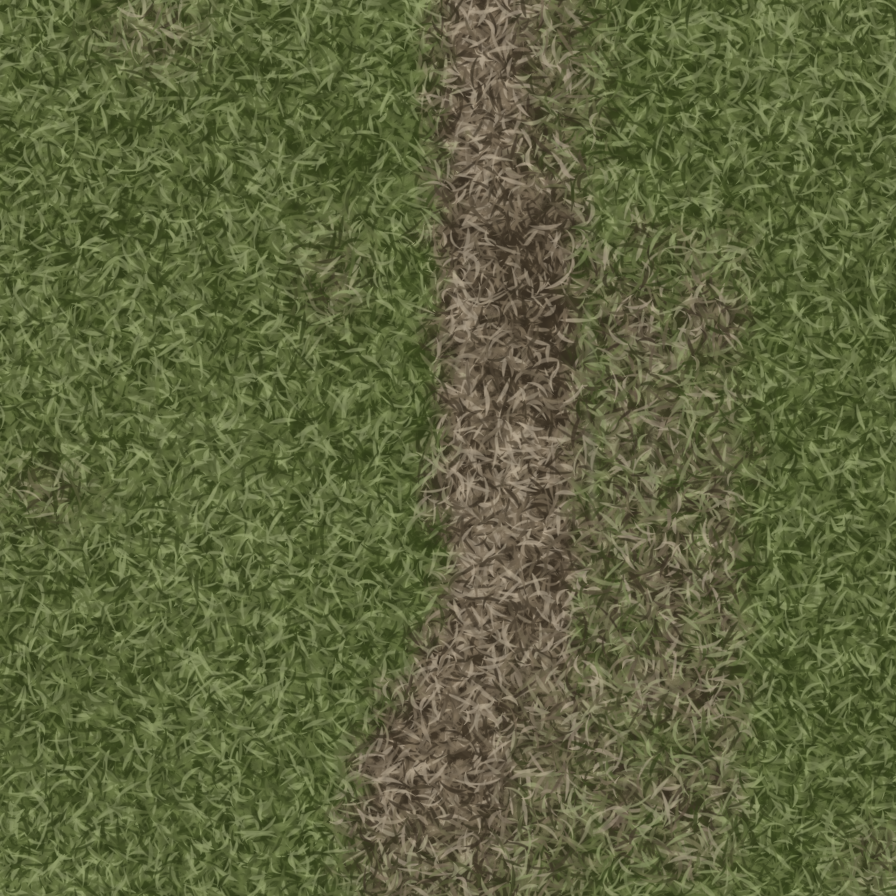
This texture is drawn by a Shadertoy shader. Its source:

```glsl
// Draws a mown lawn crossed by a worn vertical strip of bare soil and dry straw.

const int BLADE_LAYERS = 10;
const float CELLS = 44.0;

float hash(vec2 p) {
    vec3 q = fract(vec3(p.xyx) * 0.1031);
    q += dot(q, q.yzx + 33.33);
    return fract((q.x + q.y) * q.z);
}

float noise(vec2 p) {
    vec2 i = floor(p), f = fract(p);
    f = f * f * (3.0 - 2.0 * f);
    return mix(mix(hash(i), hash(i + vec2(1, 0)), f.x),
               mix(hash(i + vec2(0, 1)), hash(i + vec2(1, 1)), f.x), f.y);
}

float fbm(vec2 p) {
    float sum = 0.0, weight = 0.5;
    for (int i = 0; i < 4; i++) {
        sum += weight * noise(p);
        p = mat2(1.6, 1.2, -1.2, 1.6) * p + 17.3;
        weight *= 0.5;
    }
    return sum / 0.9375;
}

// Soft elliptical patch
float patchAt(vec2 p, vec2 center, vec2 radius) {
    vec2 d = (p - center) / radius;
    return exp(-dot(d, d));
}

// Soft-edged interval
float band(float v, float low, float high, float soft) {
    return smoothstep(low - soft, low + soft, v) * (1.0 - smoothstep(high - soft, high + soft, v));
}

// Wear: 0 is grass, 1 is bare soil
float wearAt(vec2 p) {
    float ragged = fbm(p * 34.0) - 0.5;
    float x = p.x + 0.05 * ragged;
    float left = 0.487 - 0.095 * (1.0 - smoothstep(0.10, 0.36, p.y));
    float strip = band(x, left, 0.652, 0.03);
    strip *= 1.0 - 0.4 * smoothstep(0.56, 0.62, x) * smoothstep(0.74, 0.85, p.y);
    strip *= 1.0 - 0.35 * smoothstep(0.54, 0.60, x) * (1.0 - smoothstep(0.10, 0.32, p.y));
    strip *= 1.0 - 0.3 * (1.0 - smoothstep(0.0, 0.12, p.y));
    float thin = band(x, 0.63, 0.83, 0.035) * band(p.y + 0.1 * ragged, 0.03, 0.72, 0.07);
    thin *= clamp(0.52 + 1.1 * (fbm(p * vec2(32.0, 17.0) + 5.0) - 0.5), 0.0, 1.0);
    float bare = 0.4 * patchAt(p, vec2(0.17, 0.97), vec2(0.06, 0.05))
               + 0.35 * patchAt(p, vec2(0.05, 0.45), vec2(0.05, 0.04))
               + 0.4 * patchAt(p, vec2(0.98, 0.04), vec2(0.04, 0.04))
               + 0.35 * patchAt(p, vec2(0.37, 0.69), vec2(0.04, 0.06))
               + 0.3 * patchAt(p, vec2(0.66, 0.90), vec2(0.03, 0.12));
    return clamp(max(max(strip, thin), bare), 0.0, 1.0);
}

// Broad light and dark regions, signed
float lightAt(vec2 p) {
    float light = 0.26 * (fbm(p * 9.0 + 3.0) - 0.5);
    light += 0.22 * patchAt(p, vec2(0.545, 0.41), vec2(0.045, 0.10));
    light += 0.24 * patchAt(p, vec2(0.54, 0.86), vec2(0.035, 0.14));
    light += 0.20 * patchAt(p, vec2(0.52, 0.65), vec2(0.014, 0.07));
    light += 0.12 * patchAt(p, vec2(0.25, 0.45), vec2(0.11, 0.16));
    light -= 0.20 * patchAt(p, vec2(0.60, 0.65), vec2(0.055, 0.10));
    light -= 0.20 * patchAt(p, vec2(0.575, 0.735), vec2(0.025, 0.025));
    light -= 0.22 * patchAt(p, vec2(0.605, 0.365), vec2(0.02, 0.022));
    light -= 0.22 * patchAt(p, vec2(0.41, 0.82), vec2(0.06, 0.025));
    light -= 0.10 * patchAt(p, vec2(0.48, 0.43), vec2(0.02, 0.12));
    return light;
}

vec3 ramp(float t, vec3 dark, vec3 mid, vec3 pale) {
    return mix(mix(dark, mid, smoothstep(0.0, 0.5, t)), pale, smoothstep(0.5, 1.0, t));
}

vec3 turfColor(float shade, float wear) {
    vec3 grass = ramp(shade, vec3(0.20, 0.245, 0.105), vec3(0.36, 0.405, 0.23), vec3(0.53, 0.57, 0.39));
    vec3 soil = ramp(shade, vec3(0.225, 0.19, 0.14), vec3(0.435, 0.385, 0.31), vec3(0.65, 0.60, 0.52));
    return mix(grass, soil, wear);
}

// Coverage of a tapered, bent blade centred at the origin
float bladeMask(vec2 p, float angle, float halfLength, float bend, float width, float soft) {
    float c = cos(angle), s = sin(angle);
    vec2 q = vec2(c * p.x + s * p.y, c * p.y - s * p.x);
    float along = q.x / halfLength;
    float taper = max(0.0, 1.0 - along * along);
    float across = abs(q.y - bend * (along * along - 0.4));
    return (1.0 - smoothstep(-soft, soft, across - width * taper)) * smoothstep(0.0, 0.35, taper);
}

void mainImage(out vec4 fragColor, in vec2 fragCoord) {
    vec2 uv = fragCoord / iResolution.xy;
    float soft = max(0.0012, 0.7 / iResolution.y);
    float wear = wearAt(uv), light = lightAt(uv);

    // Mottled ground under the blades
    float grain = fbm(uv * 95.0);
    vec3 color = turfColor(0.30 + light + 1.5 * (grain - 0.5), wear);

    // Overlapping scattered blades, with dry straw over soil
    for (int layer = 0; layer < BLADE_LAYERS; layer++) {
        float depth = float(layer) / float(BLADE_LAYERS - 1);
        vec2 grid = uv * CELLS + vec2(0.37, 0.61) * float(layer);
        for (int k = 0; k < 9; k++) {
            vec2 cell = floor(grid) + vec2(k % 3 - 1, k / 3 - 1);
            vec2 seed = cell + 50.0 + 71.0 * float(layer);
            vec2 root = cell + vec2(hash(seed), hash(seed + 9.7));
            float pick = hash(seed + 23.1), turn = hash(seed + 41.9);
            float mask = bladeMask((grid - root) / CELLS, 6.283 * turn, mix(0.009, 0.021, pick),
                                   0.014 * (hash(seed + 5.3) - 0.5), mix(0.0012, 0.0026, hash(seed + 88.3)), soft);
            float shade = 0.34 + 0.20 * depth + 0.8 * light + 1.25 * (hash(seed + 67.7) - 0.5);
            float mixed = 0.1 + 3.2 * wear * (1.0 - wear);
            float dryness = clamp(wear + mixed * (hash(seed + 13.9) - 0.5), 0.0, 1.0);
            color = mix(color, turfColor(shade, dryness), 0.75 * mask);
        }
    }

    // Faint pale ruts beside the strip
    float rut = patchAt(uv, vec2(0.659, 0.54), vec2(0.006, 0.20))
              + 0.6 * patchAt(uv, vec2(0.728, 0.42), vec2(0.005, 0.16))
              + 0.5 * patchAt(uv, vec2(0.81, 0.55), vec2(0.005, 0.14));
    color = mix(color, vec3(0.55, 0.52, 0.44), 0.45 * rut * smoothstep(0.25, 0.7, noise(uv * vec2(60.0, 28.0))));

    // Fine shading clumps
    color *= 0.90 + 0.24 * noise(uv * 130.0);
    fragColor = vec4(color, 1.0);
}
```
